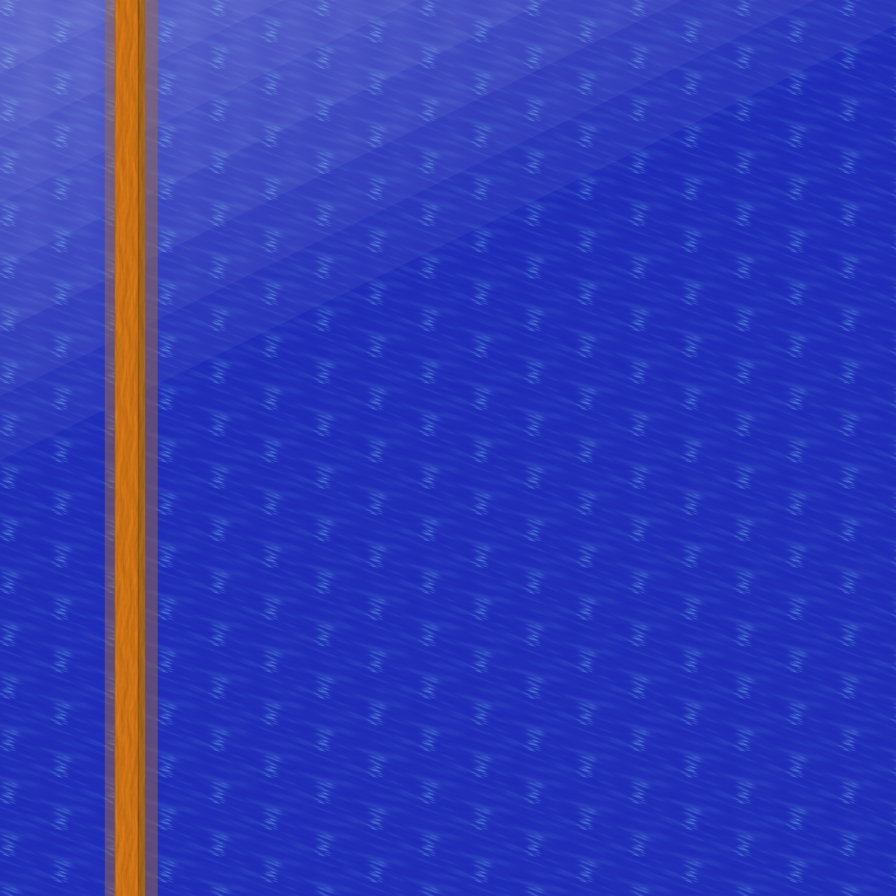
Write a WebGL 2 fragment shader that draws this background.

```glsl
#version 300 es
precision highp float;
// Deep blue water with a half-drop pattern of slanted glints, a stepped
// sheen falling from the upper left and one upright wooden pole.
// Glints are hashed strokes wrapped on a lattice; grain is layered sines.
uniform vec2 u_resolution;
out vec4 fragColor;

const vec3 WATER = vec3(0.125, 0.175, 0.72);
const vec3 GLINT = vec3(0.32, 0.54, 0.86);
const vec3 RAIL = vec3(0.61, 0.41, 0.27);
const vec3 WOOD = vec3(0.79, 0.44, 0.08);
const vec3 WOOD_SHADE = vec3(0.63, 0.39, 0.10);
const float CELL = 0.0586;
const int STROKES = 34;
const int CLUSTERED = 18;

vec2 hash2(float n) {
    return fract(sin(vec2(n * 12.99 + 1.3, n * 78.23 + 4.7)) * 4375.85);
}

vec2 rotate(vec2 p, float a) {
    float c = cos(a), s = sin(a);
    return vec2(c * p.x - s * p.y, s * p.x + c * p.y);
}

// Soft-edged vertical band between two x positions
float band(float x, float left, float right, float aa) {
    return smoothstep(left - aa, left + aa, x) * (1.0 - smoothstep(right - aa, right + aa, x));
}

float softStroke(vec2 p, vec2 size) {
    vec2 q = p / size;
    return exp(-dot(q, q));
}

// Offset to the nearest copy of a point on the half-drop lattice
vec2 latticeOffset(vec2 p, vec2 center, float cell) {
    vec2 d = (p - center) / cell;
    vec2 w = fract(vec2(d.x, d.y - 0.5 * d.x) + 0.5) - 0.5;
    return vec2(w.x, w.y + 0.5 * w.x) * cell;
}

// Layered sines bent by one another
float layeredSines(vec2 p) {
    float sum = 0.0, amp = 0.5;
    for (int i = 0; i < 4; i++) {
        sum += amp * sin(p.x + 1.7 * sin(p.y)) * cos(0.6 * p.y - 0.4 * p.x);
        p = rotate(p, 0.25) * 1.9 + 2.3;
        amp *= 0.6;
    }
    return sum;
}

vec3 waterColor(vec2 uv, float cell) {
    vec2 origin = vec2(0.0078, -0.0013);
    float glow = 0.0;
    for (int i = 0; i < STROKES; i++) {
        vec2 r = hash2(float(i) + 0.5);
        bool bright = i < CLUSTERED;
        vec2 spread = bright ? vec2(0.30, 0.44) : vec2(1.0);
        vec2 center = origin + (r - 0.5) * spread * cell;
        vec2 d = rotate(latticeOffset(uv, center, cell), 0.34);
        vec2 size = bright ? vec2(0.0045, 0.0010) : vec2(0.012, 0.0016);
        glow += (bright ? 0.36 : 0.13) * softStroke(d, size * (0.7 + 0.6 * r.y));
    }
    // Long faint ripples break up the regular pattern
    vec2 flow = rotate(uv, 0.34) * vec2(75.0, 420.0);
    glow += 0.035 * layeredSines(flow);
    return mix(WATER, GLINT, clamp(glow, -0.04, 0.7));
}

// Number of sheen steps reached, counted from the lowest diagonal edge
float sheenLevel(vec2 uv, float aa) {
    float depth = 0.514 - (1.0 - uv.y) - 0.486 * uv.x;
    float level = 0.0;
    for (int i = 0; i < 8; i++) {
        float edge = float(i) * 0.072;
        level += smoothstep(-aa, aa, depth - edge);
    }
    return level;
}

vec3 woodColor(vec2 uv, float aa) {
    float grain = layeredSines(uv * vec2(620.0, 70.0));
    float shade = smoothstep(0.154 - aa, 0.154 + aa, uv.x);
    vec3 color = mix(WOOD, WOOD_SHADE, shade);
    float seam = band(uv.x, 0.1535, 0.1555, aa) + band(uv.x, 0.127, 0.129, aa);
    return color * (1.0 + 0.10 * grain - 0.14 * seam);
}

void main() {
    float scale = min(u_resolution.x, u_resolution.y);
    vec2 uv = gl_FragCoord.xy / scale;
    float aa = 0.75 / scale;

    // Water under the stepped sheen, with faint upright stripes in the light
    vec3 color = waterColor(uv, CELL);
    float level = sheenLevel(uv, aa);
    float stripe = 0.5 + 0.5 * cos(6.2832 * (uv.x - 0.0078) / CELL);
    float sheen = 1.0 - pow(0.952, level);
    color = mix(color, vec3(1.0), sheen * (1.0 - 0.10 * stripe));

    // Translucent rails, then the wooden pole
    color = mix(color, RAIL, 0.5 * band(uv.x, 0.117, 0.176, aa));
    color = mix(color, woodColor(uv, aa), band(uv.x, 0.128, 0.162, aa));
    fragColor = vec4(color, 1.0);
}
```
